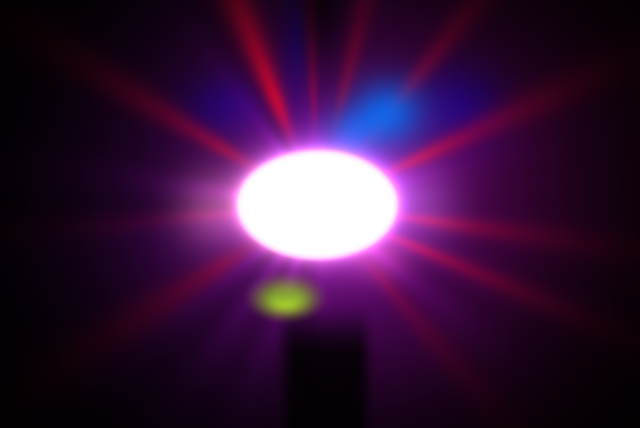
A WebGL 2 fragment shader for this background:

```glsl
#version 300 es
precision highp float;
// An overexposed oval light on black, wrapped in a lilac halo and a violet glow,
// with red radial rays, a blue flare above and a green lens ghost below.
// Soft ellipses and angular Gaussians are summed in units of canvas height.

#define CORE_CENTER vec2(-0.006, 0.021)
#define CORE_RADII vec2(0.184, 0.124)
#define CORE_SOFTNESS 0.011
#define HALO_REACH 0.034
#define GLOW_REACH 0.37
#define RAY_REACH 0.50
#define STREAK_COUNT 46.0
#define VIOLET vec3(0.36, 0.035, 0.48)
#define LILAC vec3(0.62, 0.46, 0.64)
#define RAY_RED vec3(0.90, 0.02, 0.10)
#define FLARE_BLUE vec3(0.03, 0.40, 0.92)
#define GHOST_GREEN vec3(0.52, 0.72, 0.14)

uniform vec2 u_resolution;
out vec4 fragColor;

const float TAU = 6.28319;

// Ray angle in degrees, angular width in radians, strength
const int RAY_COUNT = 11;
const vec3 RAYS[RAY_COUNT] = vec3[](
    vec3(112, 0.085, 0.88), vec3(149, 0.075, 0.58), vec3(77, 0.060, 0.42),
    vec3(52, 0.060, 0.52), vec3(25, 0.070, 0.58), vec3(-8, 0.060, 0.42),
    vec3(-23, 0.055, 0.42), vec3(-49, 0.070, 0.24), vec3(-148, 0.085, 0.34),
    vec3(185, 0.060, 0.14), vec3(92, 0.040, 0.28));

float hash(float n) {
    n = fract(n * 0.1031);
    n *= n + 33.33;
    return fract(n * (n + n));
}

// Smooth noise that closes on itself around the circle
float ringNoise(float angle, float cells) {
    float t = (angle / TAU + 0.5) * cells;
    float i = floor(t);
    float f = smoothstep(0.0, 1.0, fract(t));
    return mix(hash(mod(i, cells)), hash(mod(i + 1.0, cells)), f);
}

// Elliptical Gaussian spot
float spot(vec2 p, vec2 center, vec2 radii) {
    vec2 v = (p - center) / radii;
    return exp(-dot(v, v));
}

// Sum of the red rays at a given angle
float rayFan(float angle) {
    float sum = 0.0;
    for (int i = 0; i < RAY_COUNT; i++) {
        float offset = mod(angle - radians(RAYS[i].x) + 0.5 * TAU, TAU) - 0.5 * TAU;
        offset /= RAYS[i].y;
        sum += RAYS[i].z * exp(-offset * offset);
    }
    return sum;
}

void main() {
    vec2 p = (gl_FragCoord.xy - 0.5 * u_resolution) / u_resolution.y - CORE_CENTER;
    float r = length(p);
    float angle = atan(p.y, p.x);
    float streak = ringNoise(angle, STREAK_COUNT);

    // Violet glow, warmer and wider toward the right
    float glow = spot(p, vec2(0.02, 0.0), vec2(1.15, 1.0) * GLOW_REACH);
    vec3 color = VIOLET * glow * mix(0.8, 1.1, streak);
    color += vec3(0.10, 0.0, 0.055) * spot(p, vec2(0.32, 0.04), vec2(0.42, 0.46));
    color += vec3(0.05, 0.0, 0.05) * spot(p, vec2(-0.08, 0.0), vec2(0.46, 0.5));

    // Deep blue gaps between the upper rays
    color += vec3(-0.08, 0.0, 0.20) * spot(p, vec2(0.33, 0.23), vec2(0.10, 0.09));
    color += vec3(-0.05, 0.0, 0.16) * spot(p, vec2(-0.22, 0.23), vec2(0.09, 0.07));
    color += vec3(-0.06, 0.0, 0.10) * spot(p, vec2(-0.05, 0.36), vec2(0.03, 0.13));

    // Red rays fade in outside the core and die away outward
    float ray = rayFan(angle) * mix(0.75, 1.15, streak);
    ray *= smoothstep(0.13, 0.28, r) * exp(-pow(r / RAY_REACH, 2.0) * 1.1);
    color *= 1.0 - vec3(0.3, 0.5, 0.65) * min(ray * 1.5, 1.0);
    color += RAY_RED * ray;

    // Dark column below and dark notch above
    float column = smoothstep(0.12, 0.07, abs(p.x - 0.02)) * smoothstep(-0.22, -0.36, p.y);
    float notch = spot(p, vec2(0.01, 0.50), vec2(0.055, 0.17));
    color *= (1.0 - 0.85 * column) * (1.0 - 0.65 * notch);

    // Blue flare and pale side lobes
    float flare = spot(p, vec2(0.165, 0.215), vec2(0.085, 0.075));
    flare += 0.55 * spot(p, vec2(0.075, 0.17), vec2(0.065, 0.055));
    color = mix(color, FLARE_BLUE, min(0.88 * flare, 0.92));
    color += vec3(0.27, 0.20, 0.18) * spot(p, vec2(-0.25, -0.01), vec2(0.085, 0.09));
    color += vec3(0.16, 0.15, 0.20) * spot(p, vec2(0.25, 0.0), vec2(0.085, 0.10));
    color += vec3(0.22, 0.10, 0.12) * spot(p, vec2(0.15, -0.12), vec2(0.07, 0.06));

    // Green ghost with a crisper lower rim
    vec2 g = (p - vec2(-0.074, -0.215)) / vec2(0.098, 0.062);
    float ghost = smoothstep(1.08, 0.2, length(g)) * mix(1.0, 0.62, smoothstep(-0.5, 0.9, g.y));
    color = mix(color, GHOST_GREEN, 0.95 * ghost);
    color += vec3(0.12, 0.13, 0.0) * spot(g, vec2(0.0, -0.35), vec2(0.45, 0.35));

    // Lilac halo, then the clipped white core
    vec2 e = p / CORE_RADII;
    float k = length(e);
    float d = k * (k - 1.0) / max(length(e / CORE_RADII), 0.001);
    float halo = exp(-max(d, 0.0) / HALO_REACH);
    vec3 tint = LILAC + vec3(-0.02, -0.01, 0.12) * clamp(e.x + 0.5 * e.y, -1.0, 1.0);
    color += tint * halo * mix(0.78, 1.0, smoothstep(-0.1, 0.05, p.y));
    color += vec3(0.30, 0.26, 0.20) * exp(-max(d, 0.0) / 0.009);
    color = mix(color, vec3(1.0), smoothstep(CORE_SOFTNESS, -CORE_SOFTNESS, d));

    fragColor = vec4(clamp(color, 0.0, 1.0), 1.0);
}
```
